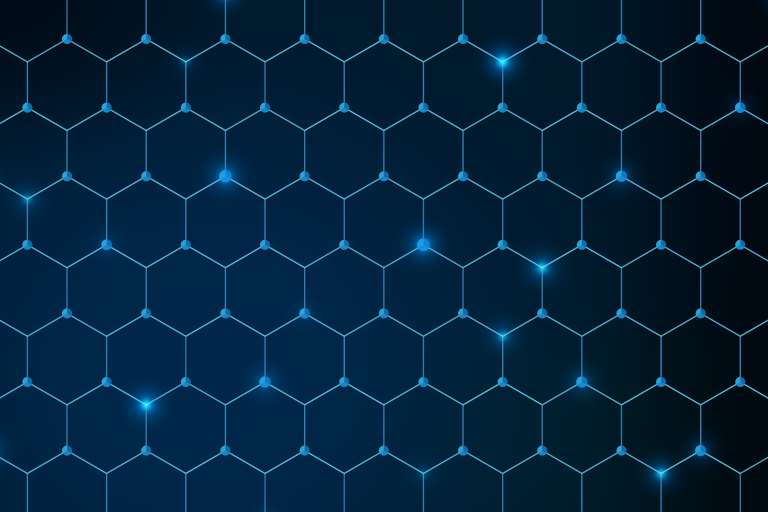
Give the GLSL for this pattern, as a Shadertoy shader.

```glsl
// A honeycomb of thin cyan lines with faceted dots on every second corner,
// over a dark blue vignette. Each dot owns three edges, so a loop over nearby
// dots draws it all; one hashed corner per block of dots glows.

// Lengths are fractions of the canvas height.
const float PITCH = 0.1547;                  // distance between dots in a row
const float SIDE = PITCH * 0.57735;          // hexagon side
const float ROW = SIDE * 1.5;                // distance between rows
const vec2 FIRST_DOT = vec2(0.1309, 0.9238);
const float LINE_HALF = 0.0013;
const float DOT_RADIUS = 0.0098;
const float HALO_RADIUS = 0.029;
const float CORE_RADIUS = 0.0085;

const vec2 GLOW_BLOCK = vec2(2.0);           // one glow per block of dots
const float BARE_SHARE = 0.36;               // glows on corners without a dot
const vec2 SEED = vec2(57.0, 113.0);

const vec3 BACK_LIT = vec3(0.0, 0.150, 0.285);
const vec3 BACK_MID = vec3(0.0, 0.098, 0.170);
const vec3 BACK_DARK = vec3(0.0, 0.018, 0.045);
const vec3 SLANT_COLOR = vec3(0.33, 0.76, 0.88);
const vec3 UPRIGHT_COLOR = vec3(0.22, 0.53, 0.73);
const vec3 DOT_LIGHT = vec3(0.17, 0.64, 0.83);
const vec3 DOT_SHADE = vec3(0.06, 0.42, 0.67);
const vec3 DOT_BASE = vec3(0.10, 0.53, 0.76);
const vec3 DOT_GLOWING = vec3(0.06, 0.60, 1.0);
const vec3 HALO_COLOR = vec3(0.0, 0.50, 0.95);
const vec3 CORE_COLOR = vec3(0.10, 0.88, 1.0);

float hash(vec2 p) {
    vec3 q = fract(vec3(p.xyx + SEED.xyx) * 0.1031);
    q += dot(q, q.yzx + 33.33);
    return fract((q.x + q.y) * q.z);
}

float segment(vec2 p, vec2 end) {
    return length(p - end * clamp(dot(p, end) / dot(end, end), 0.0, 1.0));
}

float cover(float d, float pixel) {
    return clamp(0.5 - d / pixel, 0.0, 1.0);
}

float bell(float d, float radius) {
    return exp(-d * d / (radius * radius));
}

vec3 screenBlend(vec3 a, vec3 b) {
    return 1.0 - (1.0 - a) * (1.0 - min(b, 1.0));
}

// Glow strength of a dot's corner, zero for most
float glowStrength(vec2 id) {
    vec2 block = floor(id / GLOW_BLOCK);
    vec2 chosen = floor(GLOW_BLOCK * vec2(hash(block), hash(block + 31.0)));
    if (distance(id - block * GLOW_BLOCK, chosen) > 0.5) return 0.0;
    float h = hash(block + 67.0);
    return mix(0.15, 1.0, h * h);
}

vec3 background(vec2 uv) {
    float d = length((uv - vec2(0.27, 0.28)) * vec2(1.0, 0.75));
    vec3 col = mix(BACK_LIT, BACK_MID, smoothstep(0.1, 0.62, d));
    float corner = 1.0 - smoothstep(0.0, 0.38, distance(uv, vec2(0.0, 1.0)));
    col = mix(col, BACK_DARK, 0.65 * corner);
    col = mix(col, BACK_DARK, 0.85 * smoothstep(0.72, 1.02, uv.x));
    // faint green tint at the lower right
    float greenTint = bell(distance(uv, vec2(0.75, 0.15)), 0.25);
    return max(col + vec3(0.0, 0.012, -0.012) * greenTint, 0.0);
}

// Dot faces: light left, shaded right, middle tone between the slanted edges
vec3 dotFace(vec2 q, float pixel) {
    vec3 col = mix(DOT_LIGHT, DOT_SHADE, cover(-q.x, pixel));
    float below = q.y + abs(q.x) * 0.57735;
    return mix(col, DOT_BASE, cover(below, pixel));
}

void mainImage(out vec4 fragColor, in vec2 fragCoord) {
    float pixel = 1.0 / iResolution.y;
    vec2 uv = fragCoord / iResolution.xy;
    vec2 p = fragCoord * pixel - FIRST_DOT;

    float halo = 0.0, core = 0.0, slant = 0.0, upright = 0.0, dots = 0.0;
    vec3 dotColor = DOT_LIGHT;
    float nearRow = round(p.y / ROW);

    for (int j = -1; j <= 1; j++) {
        float row = nearRow + float(j);
        float shift = 0.5 * mod(row, 2.0);
        float nearColumn = round(p.x / PITCH - shift);
        for (int i = -1; i <= 1; i++) {
            vec2 id = vec2(nearColumn + float(i), row);
            vec2 q = p - vec2((id.x + shift) * PITCH, row * ROW);
            float tone = 0.86 + 0.14 * hash(id + 7.0);

            // Edges: one up, a mirrored pair down
            float up = segment(q, vec2(0.0, SIDE));
            float down = segment(vec2(abs(q.x), q.y), vec2(PITCH, -SIDE) * 0.5);
            upright = max(upright, tone * cover(up - LINE_HALF, pixel));
            slant = max(slant, tone * cover(down - LINE_HALF, pixel));

            // Glow on the dot or on the bare corner above it
            float strength = glowStrength(id);
            float bare = step(hash(id + 19.0), BARE_SHARE);
            float d = length(q - vec2(0.0, SIDE * bare));
            halo += strength * (0.55 * bell(d, HALO_RADIUS) + 0.5 * bell(d, HALO_RADIUS * 0.45));
            core += strength * bare * bell(d, CORE_RADIUS);

            float lit = strength * (1.0 - bare);
            float disc = cover(length(q) - DOT_RADIUS * (1.0 + 0.3 * lit), pixel);
            dotColor = mix(dotColor, mix(dotFace(q, pixel), DOT_GLOWING, 0.65 * lit), step(0.001, disc));
            dots = max(dots, disc);
        }
    }

    vec3 col = screenBlend(background(uv), HALO_COLOR * halo);
    col = mix(col, UPRIGHT_COLOR, upright);
    col = mix(col, SLANT_COLOR, slant);
    col = mix(col, dotColor, dots);
    col = screenBlend(col, CORE_COLOR * core);
    fragColor = vec4(col, 1.0);
}
```
